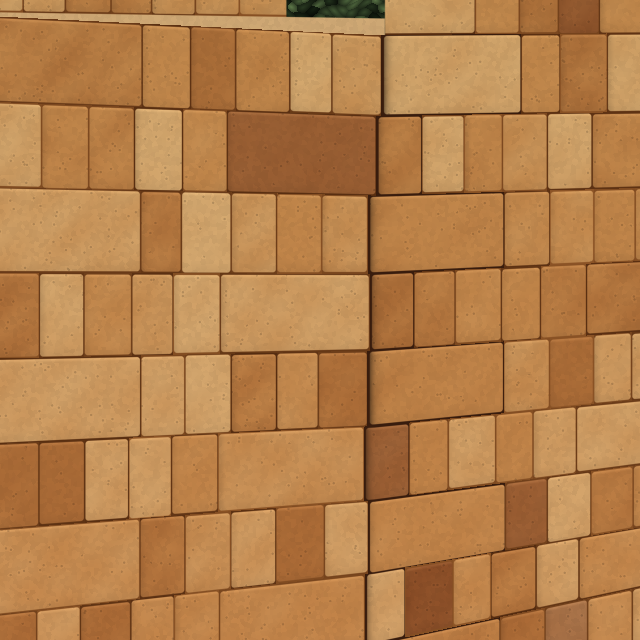
Write a three.js fragment shader that draws this texture.

```glsl
// Stacked ochre firebricks in slightly bowed courses, one long face then five narrow ends, with leaves in a top gap.
varying vec2 vUv;

float hash(vec2 p) {
  return fract(sin(dot(p, vec2(127.1, 311.7))) * 4375.85);
}

// Cellular noise: x = distance to the nearest point, y = id of its cell
vec2 cells(vec2 p) {
  vec2 base = floor(p);
  vec2 best = vec2(9.0, 0.0);
  for (int j = -1; j <= 1; j++)
    for (int i = -1; i <= 1; i++) {
      vec2 c = base + vec2(float(i), float(j));
      float d = length(c + vec2(hash(c), hash(c + 17.3)) - p);
      if (d < best.x) best = vec2(d, hash(c + 5.1));
    }
  return best;
}

// Depth below the top edge of the joint above course k
float joint(float k, float x) {
  float left = 0.026 + 0.1335 * k;
  float middle = 0.0547 + 0.1276 * k - 0.00108 * k * k;
  float right = 0.052 + 0.125 * k - 0.0021 * k * k;
  return x < 0.585 ? mix(left, middle, x / 0.585)
                   : mix(middle, right, (x - 0.585) / 0.415);
}

// End of brick i along its panel: brick 0 is long, the rest are narrow
float brickEnd(float i, vec2 seed) {
  float jitter = i < 4.5 ? 0.018 * (hash(seed + i * 3.7) - 0.5) : 0.0;
  return i < -0.5 ? 0.0 : 0.39 + 0.122 * i + jitter;
}

float roundedBox(vec2 p, vec2 lo, vec2 hi, float radius) {
  vec2 q = abs(p - 0.5 * (lo + hi)) - 0.5 * (hi - lo) + radius;
  return length(max(q, 0.0)) + min(max(q.x, q.y), 0.0) - radius;
}

vec3 leaves(vec2 p) {
  vec2 leaf = cells(p * vec2(55.0, 80.0) + 0.5 * sin(p.yx * 90.0));
  vec3 green = mix(vec3(0.07, 0.11, 0.06), vec3(0.36, 0.46, 0.28), leaf.y);
  return green * (1.1 - 0.8 * leaf.x);
}

void main() {
  vec2 p = vec2(vUv.x, 1.0 - vUv.y);

  // Course
  float row = -1.0;
  for (int k = 0; k < 9; k++) row += step(joint(float(k), p.x), p.y);
  bool topRow = row < -0.5;

  // Panel: left and right stacks meet at a seam that drifts with the course
  float seam = topRow ? 0.525 : 0.571 + 0.025 * exp(-0.6 * row) + 0.004 * sin(row * 2.3);
  float side = step(seam, p.x);
  float start = mix(topRow ? 0.036 : -0.012, seam, side);
  float width = mix(topRow ? 0.555 : seam + 0.012, 0.55, side);
  bool flipped = topRow ? side < 0.5 : mod(row, 2.0) > 0.5;
  float u = (p.x - start) / width;
  if (flipped) u = 1.0 - u;

  // Brick and its bounds
  vec2 seed = vec2(row * 7.0 + 3.0, side * 13.0 + 1.0);
  float index = 0.0;
  for (int i = 0; i < 6; i++) index += step(brickEnd(float(i), seed), u);
  float a = brickEnd(index - 1.0, seed);
  float b = brickEnd(index, seed);
  vec2 span = start + width * (flipped ? vec2(1.0 - b, 1.0 - a) : vec2(a, b));
  vec2 id = seed + vec2(index * 1.7, index * 5.3);
  float ledge = side < 0.5 ? 0.019 + 0.016 * p.x : joint(0.0, p.x);
  float top = topRow ? -0.1 : joint(row, p.x);
  float bottom = topRow ? ledge : joint(row + 1.0, p.x);
  vec2 lo = vec2(span.x + 0.0012, top + 0.0012 + 0.0015 * hash(id + 2.0));
  vec2 hi = vec2(span.y - 0.0012, bottom - 0.001 - 0.002 * hash(id + 4.0));
  bool atSeam = !topRow && side > 0.5 && span.x < seam + 0.001;
  if (atSeam) lo.x += 0.003 * hash(id + 6.0);
  float d = roundedBox(p, lo, hi, 0.005);

  // Fired clay: tone per brick, soft stains, fine grain and sparse pits
  float stain = sin(p.x * 31.0 + 2.0 * sin(p.y * 23.0 + id.x)) * sin(p.y * 37.0 + id.y)
              + 0.5 * sin(p.x * 83.0 + p.y * 61.0 + id.x);
  float tone = hash(id) + 0.07 * stain;
  vec3 clay = mix(vec3(0.65, 0.42, 0.215), vec3(0.735, 0.515, 0.285), smoothstep(0.0, 0.4, tone));
  clay = mix(clay, vec3(0.81, 0.65, 0.43), smoothstep(0.38, 1.1, tone));
  if (hash(id + 9.0) > 0.95) clay *= vec3(0.8, 0.71, 0.69);
  clay *= mix(vec3(1.0), vec3(1.01, 0.97, 0.96), p.y);
  vec2 grain = cells(p * 150.0);
  clay *= 1.0 + 0.06 * (grain.y - 0.5);
  clay *= 1.0 - 0.16 * step(0.94, grain.y) * (1.0 - smoothstep(0.15, 0.4, grain.x));

  // Lit top arris, darker sides, and shade beside the seam
  clay += vec3(0.07, 0.06, 0.045) * (1.0 - smoothstep(0.001, 0.006, p.y - lo.y));
  clay *= 1.0 - 0.09 * (1.0 - smoothstep(0.0, 0.012, p.x - lo.x)) * hash(id + 3.0);
  clay *= 0.96 + 0.04 * smoothstep(0.0, 0.02, hi.y - p.y);
  if (atSeam) clay *= 1.0 - 0.5 * hash(id + 8.0) * exp(-max(p.x - lo.x, 0.0) / 0.006);

  // Joints, some pressed tight and faint
  vec3 gap = mix(vec3(0.33, 0.17, 0.06), vec3(0.55, 0.33, 0.15), hash(id + 11.0));
  if (atSeam) gap = vec3(0.22, 0.11, 0.05);
  vec3 color = mix(clay, gap, smoothstep(-0.0012, 0.0012, d));

  // Opening with leaves, and the pale ledge under it
  if (topRow) {
    float opening = smoothstep(0.446, 0.449, p.x) * (1.0 - smoothstep(0.6, 0.603, p.x));
    color = mix(color, leaves(p), opening);
    vec3 shelf = vec3(0.80, 0.65, 0.45) * (0.97 + 0.05 * grain.y);
    float shelfTop = 0.019 + 0.016 * p.x;
    float onShelf = smoothstep(-0.001, 0.0015, p.y - shelfTop) * (1.0 - smoothstep(0.6, 0.603, p.x));
    color = mix(color, shelf, onShelf);
  }
  gl_FragColor = vec4(color, 1.0);
}
```
